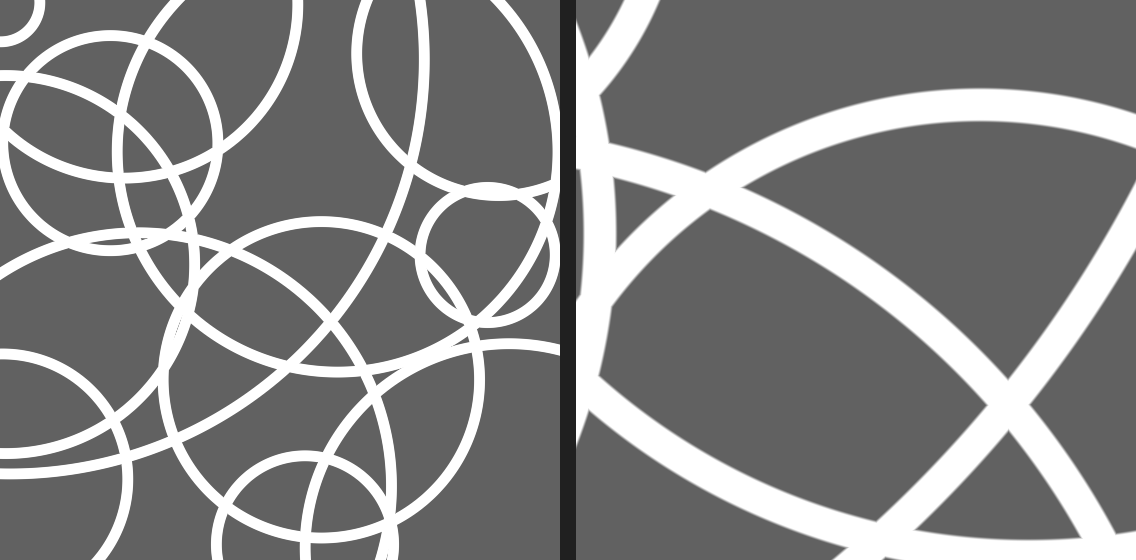
Left, the full canvas; right, a detail of the centre.
A three.js fragment shader for this pattern:

```glsl
// Overlapping white ring outlines of many sizes on a flat dark grey ground.
varying vec2 vUv;

const vec3 GROUND_COLOR = vec3(0.38);
const vec3 RING_COLOR = vec3(1.0);

const int RING_COUNT = 13;
const float HALF_STROKE = 0.0097;   // half the line width
const float EDGE_SOFTNESS = 0.0011; // half the width of the smoothed edge

const float MIN_RADIUS = 0.07;
const float RADIUS_SPREAD = 0.37;   // steady growth over the sequence
const float RADIUS_CURVE = 0.8;
const float LARGEST_BONUS = 0.30;   // extra size of the one sweeping ring
const float BONUS_SHARPNESS = 24.0;

const vec2 FIRST_CENTER = vec2(0.02, 0.96);
const vec2 CENTER_STEP = vec2(0.7549, 0.5698); // low-discrepancy stride

// Evenly scattered centers, eased toward the canvas borders.
vec2 ringCenter(float index) {
  vec2 scattered = fract(FIRST_CENTER + index * CENTER_STEP);
  return smoothstep(0.0, 1.0, scattered);
}

// Radii grow along the sequence, with a jump for the last ring.
float ringRadius(float index) {
  float t = index / float(RING_COUNT - 1);
  return MIN_RADIUS + RADIUS_SPREAD * pow(t, RADIUS_CURVE)
       + LARGEST_BONUS * pow(t, BONUS_SHARPNESS);
}

// Distance to the nearest ring center line.
float ringDistance(vec2 p) {
  float nearest = 1.0;
  for (int i = 0; i < RING_COUNT; i++) {
    float index = float(i);
    float d = abs(distance(p, ringCenter(index)) - ringRadius(index));
    nearest = min(nearest, d);
  }
  return nearest;
}

void main() {
  float d = ringDistance(vUv) - HALF_STROKE;
  float ink = 1.0 - smoothstep(-EDGE_SOFTNESS, EDGE_SOFTNESS, d);
  gl_FragColor = vec4(mix(GROUND_COLOR, RING_COLOR, ink), 1.0);
}
```
